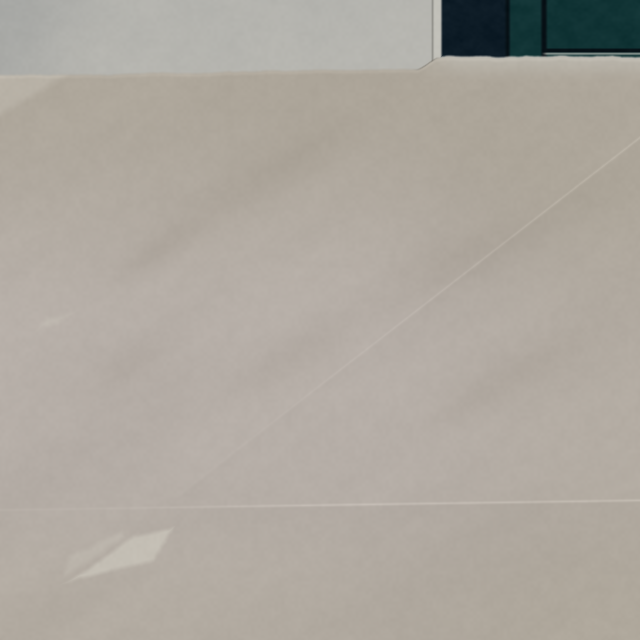
Reproduce this texture procedurally as a WebGL 2 fragment shader.

```glsl
#version 300 es
precision highp float;
// Pale stone floor with fine joints and light patches, below a plaster wall and a teal door.

uniform vec2 u_resolution;
out vec4 fragColor;

const vec3 STONE_WARM = vec3(0.680, 0.652, 0.605);
const vec3 STONE_ROSE = vec3(0.712, 0.682, 0.655);
const vec3 STONE_LIGHT = vec3(0.775, 0.755, 0.715);
const vec3 PLASTER = vec3(0.715, 0.712, 0.690);
const vec3 PLASTER_SHADE = vec3(0.640, 0.645, 0.635);
const vec3 TRIM = vec3(0.770, 0.765, 0.735);
const vec3 DOOR_NAVY = vec3(0.050, 0.105, 0.145);
const vec3 DOOR_TEAL = vec3(0.065, 0.200, 0.205);
const vec3 GROOVE = vec3(0.025, 0.060, 0.080);
const vec2 STREAK_DIR = vec2(0.862, 0.507);
const float DOOR_LEFT = 0.690;
const float DOOR_BOTTOM = 0.912;
const float GRAIN = 0.010;

// Soft dark stains: centre, half length, half width
const vec4 STAINS[6] = vec4[6](
    vec4(0.46, 0.44, 0.11, 0.040), vec4(0.72, 0.60, 0.13, 0.035),
    vec4(0.20, 0.43, 0.07, 0.025), vec4(0.25, 0.61, 0.08, 0.022),
    vec4(0.80, 0.41, 0.15, 0.030), vec4(0.42, 0.73, 0.18, 0.040));

float hash(vec2 p) {
    vec3 q = fract(vec3(p.xyx) * 0.1031);
    q += dot(q, q.yzx + 33.33);
    return fract((q.x + q.y) * q.z);
}

float noise(vec2 p) {
    vec2 i = floor(p), f = fract(p);
    f = f * f * (3.0 - 2.0 * f);
    return mix(mix(hash(i), hash(i + vec2(1, 0)), f.x),
               mix(hash(i + vec2(0, 1)), hash(i + vec2(1, 1)), f.x), f.y);
}

float fbm(vec2 p) {
    float sum = 0.0, amp = 0.5;
    for (int i = 0; i < 4; i++) {
        sum += amp * noise(p);
        p = p * 2.03 + 7.1;
        amp *= 0.5;
    }
    return sum;
}

// Coverage of the region where d is negative
float fill(float d, float soft) {
    return 1.0 - smoothstep(-soft, soft, d);
}

float band(float x, float centre, float halfWidth, float soft) {
    return fill(abs(x - centre) - halfWidth, soft);
}

// Signed distance to the left side of the line a-b
float side(vec2 p, vec2 a, vec2 b) {
    vec2 e = normalize(b - a);
    return dot(p - a, vec2(e.y, -e.x));
}

// Convex quad with counter-clockwise corners
float quad(vec2 p, vec2 a, vec2 b, vec2 c, vec2 d) {
    return max(max(side(p, a, b), side(p, b, c)), max(side(p, c, d), side(p, d, a)));
}

vec3 floorColor(vec2 p, float px) {
    vec2 along = vec2(dot(p, STREAK_DIR), dot(p, vec2(-STREAK_DIR.y, STREAK_DIR.x)));
    float warmth = smoothstep(0.45, 0.90, p.y) + 0.6 * smoothstep(0.30, 0.0, p.y)
                 + 0.45 * smoothstep(0.55, 1.0, p.x);
    vec3 col = mix(STONE_ROSE, STONE_WARM, clamp(warmth, 0.0, 1.0));
    col += 0.040 * (fbm(along * vec2(3.0, 11.0) + 3.0) - 0.47);

    for (int i = 0; i < 6; i++) {
        vec2 d = p - STAINS[i].xy;
        vec2 q = vec2(dot(d, STREAK_DIR), dot(d, vec2(-STREAK_DIR.y, STREAK_DIR.x))) / STAINS[i].zw;
        col -= vec3(0.024, 0.025, 0.027) * exp(-dot(q, q));
    }

    // Diagonal and horizontal joints
    float diagonal = side(p, vec2(0.26, 0.212), vec2(1.0, 0.785));
    float above = smoothstep(0.205, 0.23, p.y);
    col -= 0.012 * above * smoothstep(0.0, 0.006, diagonal) * exp(-max(diagonal, 0.0) * 30.0);
    col += 0.050 * above * smoothstep(0.2, 0.95, p.x) * band(diagonal, 0.0, 0.0012, 0.0012 + px);
    float joint = p.y - mix(0.203, 0.218, p.x);
    col += 0.070 * mix(0.25, 1.0, smoothstep(0.15, 0.55, p.x)) * band(joint, 0.0, 0.0015, 0.0015 + px);
    col -= 0.014 * fill(joint, 0.002) * smoothstep(0.1, 0.5, p.x) * exp(joint * 14.0);

    // Patches of light
    vec2 ragged = p + 0.006 * (vec2(fbm(p * 50.0), fbm(p * 50.0 + 9.0)) - 0.47);
    float bright = quad(ragged, vec2(0.113, 0.093), vec2(0.240, 0.125), vec2(0.269, 0.174), vec2(0.208, 0.162));
    float faint = quad(ragged, vec2(0.103, 0.102), vec2(0.195, 0.160), vec2(0.190, 0.168), vec2(0.108, 0.130));
    float fleck = quad(ragged, vec2(0.062, 0.488), vec2(0.090, 0.495), vec2(0.106, 0.507), vec2(0.072, 0.503));
    float corner = side(ragged, vec2(0.0, 0.820), vec2(0.10, 0.880));
    col = mix(col, STONE_LIGHT, 0.90 * fill(bright, 0.005));
    col = mix(col, STONE_LIGHT, 0.40 * fill(faint, 0.006));
    col = mix(col, STONE_LIGHT, 0.45 * fill(fleck, 0.006));
    col = mix(col, STONE_LIGHT, 0.40 * fill(corner, 0.008));
    float sill = smoothstep(0.64, 0.72, p.x) * smoothstep(0.87, 0.91, p.y);
    return mix(col, TRIM, 0.45 * sill);
}

vec3 wallColor(vec2 p, float px) {
    float shade = 0.65 * smoothstep(0.22, 0.0, p.x) + 0.7 * (fbm(p * vec2(9.0, 12.0)) - 0.40);
    vec3 col = mix(PLASTER, PLASTER_SHADE, clamp(shade, 0.0, 1.0));
    col = mix(col, TRIM, 0.8 * band(p.x, 0.683, 0.006, 0.002 + px));
    return col - 0.20 * band(p.x, 0.676, 0.001, 0.0015 + px);
}

vec3 doorColor(vec2 p, float px) {
    vec3 col = mix(DOOR_NAVY, DOOR_TEAL, smoothstep(0.788, 0.800, p.x));
    col += 0.045 * (fbm(p * vec2(50.0, 70.0)) - 0.47);
    float grooves = band(p.x, 0.793, 0.003, 0.002 + px) + band(p.x, 0.850, 0.004, 0.002 + px);
    col = mix(col, GROOVE, min(grooves, 1.0));
    float threshold = smoothstep(0.845, 0.855, p.x);
    col = mix(col, GROOVE, threshold * band(p.y, 0.921, 0.003, 0.002));
    return mix(col, TRIM, 0.7 * threshold * band(p.y, 0.916, 0.0015, 0.001 + px));
}

void main() {
    vec2 p = gl_FragCoord.xy / u_resolution;
    float px = 0.7 / min(u_resolution.x, u_resolution.y);
    float wobble = 0.005 * (fbm(vec2(p.x * 40.0, 2.0)) - 0.47);

    // Wall base rises to the door sill
    float base = mix(0.882, 0.891, smoothstep(0.0, 0.65, p.x)) + 0.019 * smoothstep(0.65, 0.69, p.x) + wobble;
    vec3 col = mix(wallColor(p, px), floorColor(p, px), fill(p.y - base, 0.002 + px));
    col += 0.030 * band(p.y, base - 0.003, 0.002, 0.003);
    col -= 0.14 * band(p.y, base, 0.001, 0.002) * band(p.x, 0.668, 0.015, 0.010);

    float door = max(DOOR_LEFT - p.x, DOOR_BOTTOM + wobble - p.y);
    col = mix(col, doorColor(p, px), fill(door, 0.0015 + px));

    col += GRAIN * (noise(p * 190.0) - 0.5) + GRAIN * (noise(p * 75.0) - 0.5);
    fragColor = vec4(clamp(col, 0.0, 1.0), 1.0);
}
```
